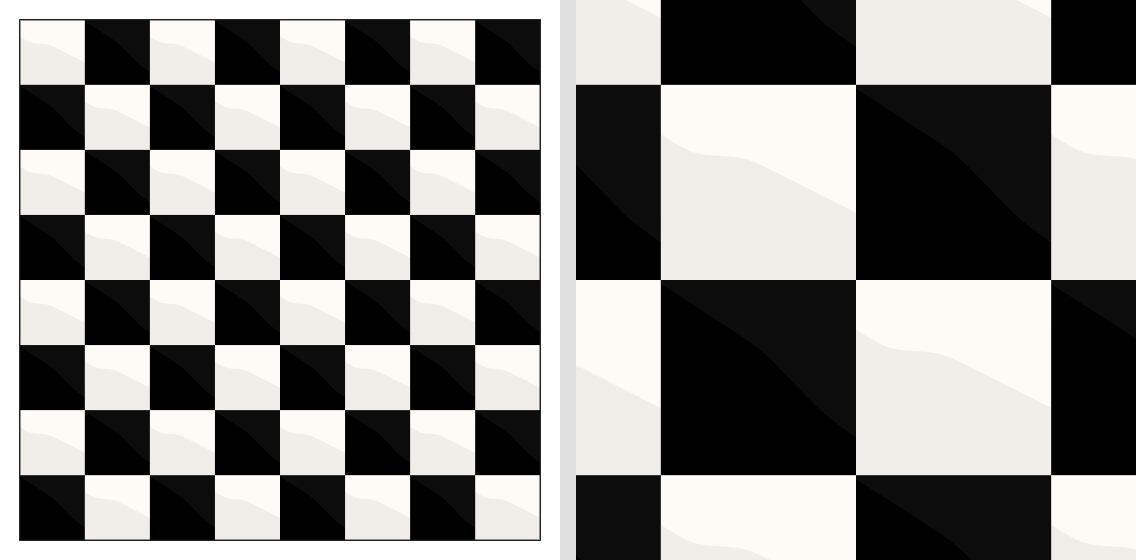
Left, the full canvas; right, a detail of the centre.
Reproduce this pattern procedurally as a three.js fragment shader.

```glsl
// Eight by eight checkerboard with a two-tone sheen in each square, thin outline and white margin.
varying vec2 vUv;

const float PI = 3.14159265;
const float CELLS = 8.0;
const float MARGIN = 0.0353;        // canvas edge to board edge
const float OUTLINE_WIDTH = 0.0024;
const float BEND_SOFTNESS = 0.07;   // rounding of the sheen curves, in cells

const vec3 PAPER = vec3(1.0);
const vec3 OUTLINE = vec3(0.06, 0.07, 0.07);
const vec3 LIGHT_UPPER = vec3(0.996, 0.984, 0.965);
const vec3 LIGHT_LOWER = vec3(0.945, 0.933, 0.914);
const vec3 DARK_UPPER = vec3(0.047);
const vec3 DARK_LOWER = vec3(0.0);

// Antialiased step: 0 below zero, 1 above
float cover(float dist, float pixel) {
  return clamp(dist / pixel + 0.5, 0.0, 1.0);
}

// Ramp that bends smoothly from flat to slope one at zero
float softRamp(float t) {
  return 0.5 * (t + sqrt(t * t + BEND_SOFTNESS * BEND_SOFTNESS));
}

// Sheen heights across a cell: a shelf on light, a steep slope on dark
float lightCurve(float x) {
  return 0.635 + 0.65 * softRamp(0.165 - x) - 0.51 * softRamp(x - 0.43);
}

float darkCurve(float x) {
  return 0.98 - 0.64 * x - 0.45 * softRamp(x - 0.52) + 0.4 * softRamp(x - 0.83);
}

// Signed distance to a centred square
float squareDistance(vec2 p, float halfSide) {
  vec2 d = abs(p) - halfSide;
  return length(max(d, 0.0)) + min(max(d.x, d.y), 0.0);
}

void main() {
  float pixel = max(fwidth(vUv.x), fwidth(vUv.y));
  float boardSide = 1.0 - 2.0 * MARGIN;
  vec2 grid = (vUv - MARGIN) / boardSide * CELLS;
  float cellPixel = pixel * CELLS / boardSide;
  vec2 cell = fract(grid);

  // Two tones within each kind of square
  vec3 light = mix(LIGHT_LOWER, LIGHT_UPPER, cover(cell.y - lightCurve(cell.x), cellPixel));
  vec3 dark = mix(DARK_LOWER, DARK_UPPER, cover(cell.y - darkCurve(cell.x), cellPixel));

  // Alternating squares, dark at the lower left
  vec2 wave = clamp(2.0 * sin(PI * grid) / (PI * cellPixel), -1.0, 1.0);
  vec3 color = mix(light, dark, 0.5 + 0.5 * wave.x * wave.y);

  // Margin and outline
  float edge = squareDistance(vUv - 0.5, 0.5 * boardSide);
  color = mix(color, PAPER, cover(edge, pixel));
  color = mix(color, OUTLINE, cover(0.5 * OUTLINE_WIDTH - abs(edge), pixel));

  gl_FragColor = vec4(color, 1.0);
}
```
